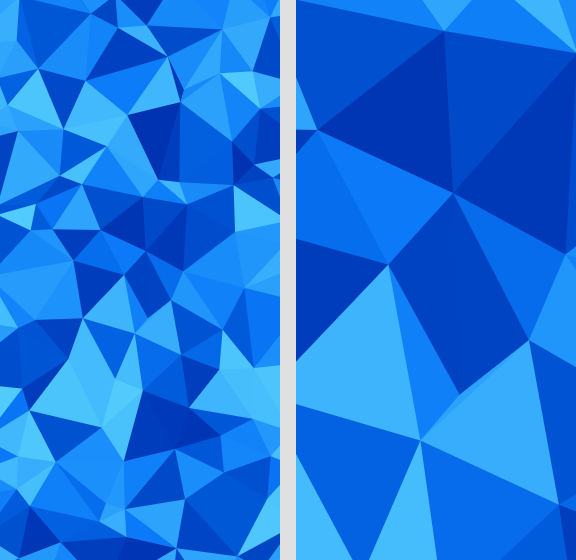
Left: the whole. Right: its middle third, enlarged.
Give the GLSL for this background, as a Shadertoy shader.

```glsl
// Irregular mosaic of flat triangular facets in shades of blue.

const float COLUMNS = 6.2;      // grid cells across the canvas width
const float TILT = 0.42;        // grid rotation, hides the lattice
const float JITTER = 0.92;      // share of a cell its vertex may roam

const vec3 BLUES[6] = vec3[6](
    vec3(0.00, 0.24, 0.74), vec3(0.00, 0.35, 0.85), vec3(0.04, 0.47, 0.97),
    vec3(0.11, 0.57, 0.98), vec3(0.20, 0.66, 0.99), vec3(0.28, 0.75, 0.99));

float hash(vec2 p) {
    vec3 q = fract(p.xyx * vec3(0.1031, 0.1030, 0.0973));
    q += dot(q, q.yzx + 33.33);
    return fract((q.x + q.y) * q.z);
}

float valueNoise(vec2 p) {
    vec2 i = floor(p), f = fract(p);
    f = f * f * (3.0 - 2.0 * f);
    return mix(mix(hash(i), hash(i + vec2(1, 0)), f.x),
               mix(hash(i + vec2(0, 1)), hash(i + vec2(1, 1)), f.x), f.y);
}

float cross2(vec2 a, vec2 b) {
    return a.x * b.y - a.y * b.x;
}

// Each vertex stays inside its own cell, so the quads never overlap.
vec2 gridVertex(vec2 cell) {
    vec2 r = vec2(hash(cell + 17.3), hash(cell + 71.9));
    return cell + 0.5 + JITTER * (r - 0.5);
}

// Signed distance to the line a-b, negative on its left side.
float edgeDistance(vec2 p, vec2 a, vec2 b) {
    return -cross2(normalize(b - a), p - a);
}

float triangleCoverage(vec2 p, vec2 a, vec2 b, vec2 c, float pixel) {
    float d = max(edgeDistance(p, a, b),
              max(edgeDistance(p, b, c), edgeDistance(p, c, a)));
    return clamp(0.5 - d / pixel, 0.0, 1.0);
}

// Tone 0..1 to a colour; the ends run slightly past the outer stops.
vec3 blueRamp(float tone) {
    float pos = tone * 6.0 - 0.5;
    int i = int(clamp(floor(pos), 0.0, 4.0));
    return max(mix(BLUES[i], BLUES[i + 1], pos - float(i)), 0.0);
}

// Random tone per facet, with a mild drift towards light or dark regions.
vec3 facetColour(vec2 centre, vec2 id) {
    float drift = 0.5 * (valueNoise(centre * 0.55 + 40.0) - 0.5);
    return blueRamp(smoothstep(-0.2, 1.2, hash(id) + drift));
}

// Adds one facet: colour in rgb, coverage in a.
vec4 facet(vec2 p, vec2 a, vec2 b, vec2 c, vec2 id, float pixel) {
    float cover = triangleCoverage(p, a, b, c, pixel);
    return vec4(facetColour((a + b + c) / 3.0, id), 1.0) * cover;
}

// Splits a quad along its shorter diagonal that lies inside it.
vec4 quadFacets(vec2 p, vec2 cell, float pixel) {
    vec2 a = gridVertex(cell);
    vec2 b = gridVertex(cell + vec2(1, 0));
    vec2 c = gridVertex(cell + vec2(1, 1));
    vec2 d = gridVertex(cell + vec2(0, 1));
    bool acInside = min(cross2(b - a, c - a), cross2(c - a, d - a)) > 0.0;
    bool bdInside = min(cross2(c - b, d - b), cross2(d - b, a - b)) > 0.0;
    bool useAC = acInside && (!bdInside || distance(a, c) < distance(b, d));
    vec2 id = cell * 2.0 + 205.0;
    if (useAC) {
        return facet(p, a, b, c, id, pixel)
             + facet(p, a, c, d, id + vec2(1, 0), pixel);
    }
    return facet(p, b, c, d, id, pixel)
         + facet(p, b, d, a, id + vec2(1, 0), pixel);
}

void mainImage(out vec4 fragColor, in vec2 fragCoord) {
    float pixel = COLUMNS / iResolution.x;
    float s = sin(TILT), c = cos(TILT);
    vec2 p = mat2(c, s, -s, c) * (fragCoord * pixel) + 30.0;

    // Only four quads can reach any given cell.
    vec4 sum = vec4(0.0);
    for (int y = -1; y <= 0; y++) {
        for (int x = -1; x <= 0; x++) {
            sum += quadFacets(p, floor(p) + vec2(x, y), pixel);
        }
    }
    fragColor = vec4(sum.rgb / max(sum.a, 0.001), 1.0);
}
```
